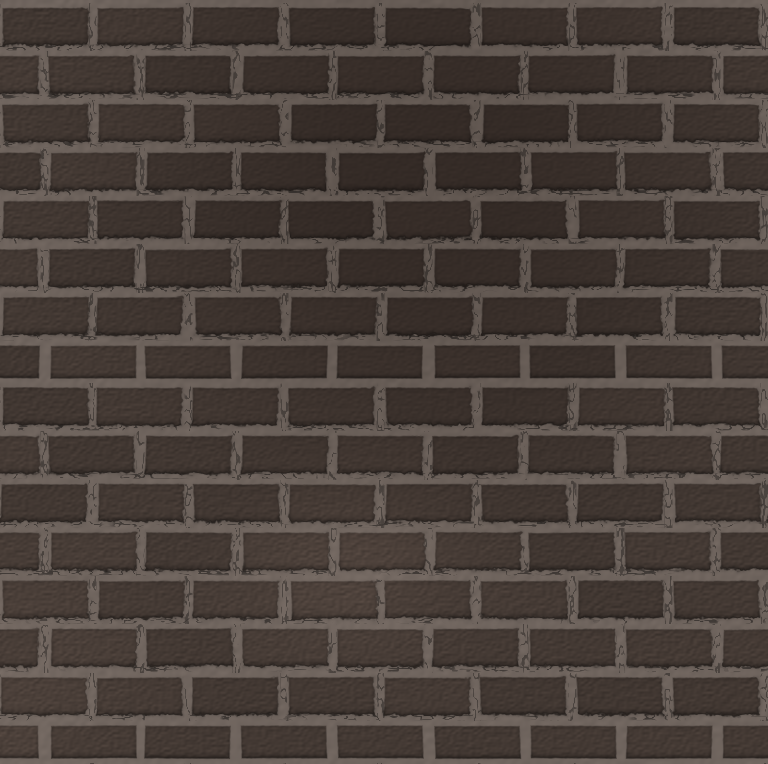
Reproduce this texture procedurally as a Shadertoy shader.

```glsl
// Dark brown brick wall in running bond with ragged, cracked mortar joints.
// Lengths are in brick columns, measured from the top left corner.
#define COLUMNS 8.0
#define WALL_HEIGHT 7.958
#define COURSE 0.503
#define BAND 3.958
#define BRICK_SIZE vec2(0.885, 0.385)
#define TRIM_HEIGHT 0.335
#define RAGGED 0.046
#define CRACK_WIDTH 0.075
#define BRICK_DARK vec3(0.205, 0.168, 0.150)
#define BRICK_LIGHT vec3(0.262, 0.222, 0.200)
#define MORTAR_DARK vec3(0.385, 0.345, 0.320)
#define MORTAR_LIGHT vec3(0.438, 0.396, 0.370)

float hash(vec2 p) {
    vec3 h = fract(p.xyx * vec3(0.1031, 0.1030, 0.0973));
    h += dot(h, h.yzx + 33.33);
    return fract((h.x + h.y) * h.z);
}

float noise(vec2 p) {
    vec2 i = floor(p), f = fract(p);
    f = f * f * (3.0 - 2.0 * f);
    return mix(mix(hash(i), hash(i + vec2(1, 0)), f.x),
               mix(hash(i + vec2(0, 1)), hash(i + 1.0), f.x), f.y);
}

float boxDistance(vec2 p, vec2 halfSize) {
    vec2 d = abs(p) - halfSize;
    return length(max(d, 0.0)) + min(max(d.x, d.y), 0.0);
}

// Dark curls along the contour lines of a noise field
float curls(vec2 p) {
    float level = noise(p) * 0.75 + noise(p * 2.1 + 7.0) * 0.25;
    return 1.0 - smoothstep(CRACK_WIDTH * 0.4, CRACK_WIDTH, abs(level - 0.5));
}

// Relief lit from the upper left
float relief(vec2 p) {
    return noise(p) - noise(p + vec2(0.35, 0.6));
}

void mainImage(out vec4 fragColor, in vec2 fragCoord) {
    vec2 uv = fragCoord / iResolution.xy;
    vec2 p = vec2(uv.x * COLUMNS, (1.0 - uv.y) * WALL_HEIGHT);
    float soft = max(COLUMNS / iResolution.x, 0.012);

    // Bands of eight courses, the last one shallower
    float bandY = p.y - 0.031;
    float inBand = mod(bandY, BAND);
    float course = min(floor(inBand / COURSE), 7.0);
    float trim = step(6.5, course);
    vec2 halfSize = 0.5 * vec2(BRICK_SIZE.x, mix(BRICK_SIZE.y, TRIM_HEIGHT, trim));

    // Position relative to the centre of the brick
    float x = p.x + 0.036 - 0.5 * mod(course, 2.0);
    vec2 id = vec2(floor(x), course + 8.0 * floor(bandY / BAND)) + 20.0;
    vec2 cell = vec2(fract(x) - 0.5, inBand - course * COURSE - 0.052 - halfSize.y);
    vec2 q = cell;
    q.x += (hash(id) - 0.5) * 0.035 + (hash(id + 5.3) - 0.5) * 0.09 * q.y;
    q.y += (hash(id + 9.7) - 0.5) * 0.008 + (hash(id + 3.1) - 0.5) * 0.012 * q.x;

    // Crumbled outline, roughest along the bottom and right
    vec2 side = q / halfSize;
    float rough = max(smoothstep(0.4, 1.0, side.y), 0.8 * smoothstep(0.8, 1.0, side.x));
    rough = mix(0.2 + 0.8 * rough, 0.15, trim);
    float crumble = noise(p * vec2(19.0, 24.0)) * 0.65 + noise(p * 47.0) * 0.35 - 0.5;
    float d = boxDistance(q, halfSize) + crumble * RAGGED * rough;
    float brickMask = 1.0 - smoothstep(-soft, soft, d);

    // Uneven light, dim above the centre with soft sheens lower down
    float light = smoothstep(0.05, 0.6, length(uv - vec2(0.57, 0.76)));
    vec2 sheenA = (uv - vec2(0.46, 0.26)) * vec2(7.0, 9.0);
    vec2 sheenB = (uv - vec2(0.0, 0.11)) * vec2(5.0, 6.0);
    float sheen = exp(-dot(sheenA, sheenA)) + 0.8 * exp(-dot(sheenB, sheenB));

    // Brick face: fine grain, shadowed rim, heavier at the bottom
    vec3 brick = mix(BRICK_DARK, BRICK_LIGHT, light);
    brick *= 1.0 + (hash(id + 1.9) - 0.5) * 0.07 + 0.16 * sheen;
    brick *= 1.0 + relief(p * vec2(26.0, 38.0)) * (0.10 + 0.10 * light);
    float inside = max(-d, 0.0);
    float bottomShade = smoothstep(0.45, 1.0, side.y) * exp(-inside / 0.035);
    brick *= 1.0 - 0.38 * bottomShade - 0.20 * exp(-inside / 0.015);

    // Mortar: mild relief, cracks under the bricks and in the upright joints
    vec3 mortar = mix(MORTAR_DARK, MORTAR_LIGHT, light) * (1.0 + 0.05 * sheen);
    mortar *= 1.0 + relief(p * 17.0) * 0.07;
    float below = cell.y - halfSize.y;
    float bedMask = smoothstep(-0.01, 0.015, below) * (1.0 - smoothstep(0.04, 0.068, below));
    float jointMask = 1.0 - smoothstep(0.025, 0.055, 0.5 - abs(cell.x));
    float patches = smoothstep(0.3, 0.55, noise(p * 4.5 + 11.0));
    float cracks = max(bedMask * curls(p * vec2(9.0, 25.0)) * patches,
                       jointMask * curls(p * vec2(23.0, 9.0) + 31.0) * 0.8);
    mortar *= 1.0 - 0.42 * cracks * (1.0 - trim);
    mortar *= 1.0 - 0.22 * rough * exp(-max(d, 0.0) / 0.014);

    fragColor = vec4(mix(mortar, brick, brickMask), 1.0);
}
```
